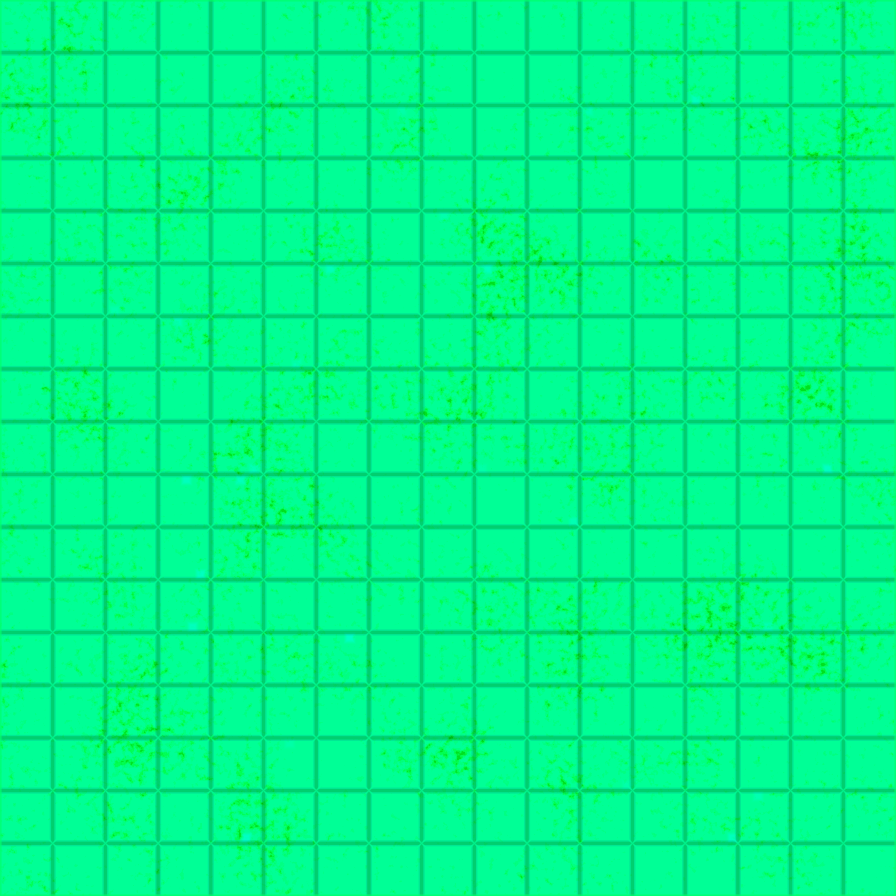
Give the GLSL for this texture, as a Shadertoy shader.

```glsl
// Draws a 17 by 17 grid of bright green square tiles with soft grooves and speckled wear.

const float TILES = 17.0;
const float CORE_HALF = 0.032;  // groove half widths, in tiles
const float HALO_HALF = 0.058;

const vec3 BASE = vec3(0.0, 1.0, 0.59);
const vec3 MOTTLE = vec3(0.0, 1.0, 0.51);
const vec3 SPECK = vec3(0.0, 1.0, 0.32);
const vec3 DEEP_SPECK = vec3(0.0, 0.88, 0.12);
const vec3 CYAN = vec3(0.0, 1.0, 0.80);
const vec3 RIM = vec3(0.0, 1.0, 0.42);
const vec3 CORE_TINT = vec3(1.0, 0.81, 0.74);
const vec3 HALO_TINT = vec3(1.0, 0.91, 0.98);

vec2 hash22(vec2 p) {
    vec3 q = fract(p.xyx * vec3(0.1031, 0.1030, 0.0973));
    q += dot(q, q.yzx + 33.33);
    return fract((q.xx + q.yz) * q.zy);
}

float cornerGradient(vec2 cell, vec2 offset) {
    float angle = 6.28318 * hash22(cell).x;
    return dot(vec2(cos(angle), sin(angle)), offset);
}

float gradientNoise(vec2 p) {
    vec2 i = floor(p), f = fract(p);
    vec2 u = f * f * f * (f * (f * 6.0 - 15.0) + 10.0);
    vec2 e = vec2(1.0, 0.0);
    float low = mix(cornerGradient(i, f), cornerGradient(i + e.xy, f - e.xy), u.x);
    float high = mix(cornerGradient(i + e.yx, f - e.yx), cornerGradient(i + e.xx, f - e.xx), u.x);
    return mix(low, high, u.y);
}

float fbm(vec2 p, int octaves) {
    float sum = 0.0, amplitude = 1.0;
    for (int k = 0; k < octaves; k++) {
        sum += amplitude * gradientNoise(p);
        p = mat2(1.6, 1.2, -1.2, 1.6) * p + 19.7;
        amplitude *= 0.55;
    }
    return sum;
}

// Fine specks gathered into broad patches
vec3 wornSurface(vec2 p) {
    float patches = fbm(p * 0.45 + 7.3, 3);
    float wear = fbm(p * 6.5 + 41.0, 3) + 0.75 * patches;
    vec3 color = mix(BASE, MOTTLE, smoothstep(0.12, 0.36, wear));
    color = mix(color, SPECK, smoothstep(0.44, 0.68, wear));
    return mix(color, DEEP_SPECK, smoothstep(0.72, 1.0, wear));
}

// A rare soft blot near one horizontal side of a tile
float cyanBlot(vec2 cell, vec2 local) {
    vec2 chance = hash22(cell + 61.0);
    vec2 place = hash22(cell + 113.0);
    vec2 center = vec2(mix(0.1, 0.9, place.x), place.y < 0.5 ? 0.1 : 0.9);
    vec2 away = abs(local - center);
    float blot = 1.0 - smoothstep(0.03, 0.13, max(away.x, away.y));
    return blot * step(chance.x, 0.09) * mix(0.3, 0.9, chance.y);
}

// Coverage of the inner grid lines, lightened along the diagonals of each crossing
float groove(vec2 lineDist, vec2 inner, float halfWidth, float blur) {
    vec2 lines = 1.0 - smoothstep(halfWidth - blur, halfWidth + blur, lineDist);
    lines *= inner;
    float mitre = smoothstep(0.0, 0.04, abs(lineDist.x - lineDist.y));
    float crossing = inner.x * inner.y;
    return max(lines.x, lines.y) * mix(1.0, mix(0.3, 1.0, mitre), crossing);
}

void mainImage(out vec4 fragColor, in vec2 fragCoord) {
    vec2 p = fragCoord / iResolution.xy * TILES;
    float pixel = TILES / iResolution.y;
    vec2 cell = floor(p);

    // Surface
    vec3 color = wornSurface(p);
    color = mix(color, CYAN, cyanBlot(cell, p - cell));

    // Grooves between tiles; the outer border has none
    vec2 nearest = round(p);
    vec2 lineDist = abs(p - nearest);
    vec2 inner = step(0.5, nearest) * step(nearest, vec2(TILES - 0.5));
    float blur = max(0.012, 0.5 * pixel);
    float halo = groove(lineDist, inner, HALO_HALF, blur);
    float core = groove(lineDist, inner, CORE_HALF, blur);
    color *= mix(vec3(1.0), HALO_TINT, halo);
    color *= mix(vec3(1.0), CORE_TINT / HALO_TINT, core);

    // Thin bright rim around the canvas
    vec2 border = min(p, TILES - p);
    float rim = 1.0 - smoothstep(0.015, 0.015 + max(0.03, pixel), min(border.x, border.y));
    color = mix(color, RIM, 0.7 * rim);

    fragColor = vec4(color, 1.0);
}
```
